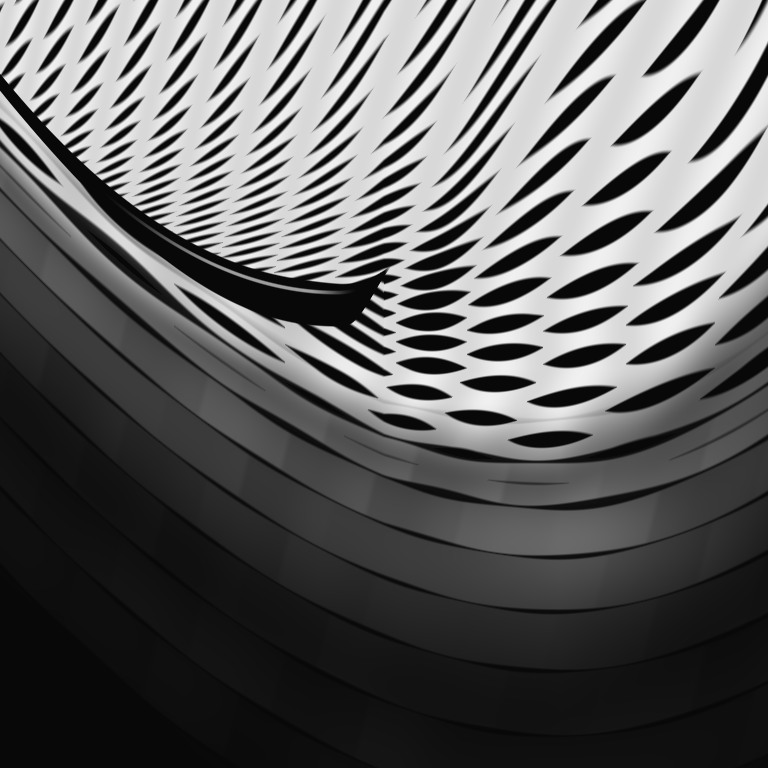
Write a Shadertoy shader that draws this pattern.

```glsl
// A woven metal canopy folding into a bowl: bright lattice above, dark bands below.
// A warped height gives the strip rows, a log scale of x gives the columns;
// lens shaped gaps sit on that staggered grid and a black fold cuts the sheet.
#define BOWL_X 0.73
#define ROW_DENSITY 11.8
#define ROW_PHASE 0.58
#define COLUMN_DENSITY 13.3
#define ARM_SLOPE 1.8
#define GAP_SIZE 0.26
#define SHEET_WHITE 0.94
#define BAND_GREY 0.35
#define SHADOW 0.03

float hash(vec2 p) {
    return fract(sin(dot(p, vec2(127.1, 311.7))) * 43758.5453);
}

// Height of the fold, measured downward from the top
float foldHeight(float x) {
    float d = x - 0.44;
    return 0.375 - (d > 0.0 ? 6.0 : 1.4) * d * d;
}

// Height each strip would have at the lowest point of the bowl
float bowlHeight(vec2 p, bool front) {
    float dx = p.x - BOWL_X;
    float right = smoothstep(0.56, 0.95, p.x);
    float turn = mix(0.325, 0.0, right);
    float width = mix(0.07, 0.22, right);
    if (front) turn -= 1.2 * max(0.0, 0.5 - p.x);
    float slope = (ARM_SLOPE - 0.3 * right) / (1.0 + exp((p.y - turn) / width));
    float arc = front ? dx : max(dx, -0.23);
    return p.y + slope * dx + 0.92 * arc * arc / (1.0 + 0.25 * abs(arc));
}

// Logarithmic rows below, evenly spaced rows above
float rowCoord(float b) {
    float low = max(b, 0.4);
    return ROW_DENSITY * (log(low + 0.078) + (b - low) / 0.58) + ROW_PHASE;
}

// Columns lean with the arms, and stretch along the front of the fold
float columnCoord(vec2 p, bool front) {
    float rise = max(0.42 - p.y, 0.0);
    float lean = mix(0.22, 0.42, smoothstep(0.3, 0.9, p.x));
    float x = p.x + 0.5 * max(p.y - 0.48, 0.0);
    if (front) x += 0.45 * max(0.5 - p.x, 0.0);
    else x -= lean * rise * rise / (rise + 0.06);
    return COLUMN_DENSITY * log(0.67 + x) + 0.24;
}

void mainImage(out vec4 fragColor, in vec2 fragCoord) {
    vec2 p = fragCoord / iResolution.xy;
    p.y = 1.0 - p.y;
    float pixel = 1.0 / iResolution.y;
    float depth = p.y - foldHeight(p.x);
    bool front = depth > 0.0 && p.x < 0.5;
    float b = bowlHeight(p, front);
    float row = rowCoord(b);
    float col = columnCoord(p, front);
    float soft = clamp(1.3 * fwidth(row), 0.001, 0.4);
    float bands = smoothstep(0.56, 0.65, b);
    float leftSide = 1.0 - smoothstep(0.38, 0.54, p.x);
    float nearFold = front ? leftSide * (1.0 - smoothstep(0.05, 0.13, depth)) : 0.0;

    // Light falling from the top into the bowl
    float lit = b + 0.35 * max(p.x - BOWL_X, 0.0);
    float tone = mix(SHEET_WHITE, BAND_GREY, smoothstep(0.52, 0.64, lit));
    tone *= 1.0 - 0.95 * smoothstep(0.64, 0.95, lit);
    tone += 0.05 * smoothstep(0.7, 0.95, lit) * (1.0 - smoothstep(1.0, 1.3, lit));
    tone = mix(tone, 0.86, nearFold);

    // Soft leaning panels of the lower bands
    float inBand = fract(row);
    float seam = (p.x + 0.25 * p.y) * 8.0 + 0.37 * floor(row);
    float place = fract(seam);
    float sheen = 0.85 + 0.3 * hash(vec2(floor(row), floor(seam)));
    sheen = mix(1.0, sheen, smoothstep(0.0, 0.08, place) * smoothstep(1.0, 0.4, place));
    tone *= mix(1.0, sheen * (0.8 + 0.3 * inBand), bands * (1.0 - nearFold));
    vec2 shine = (p - vec2(0.76, 0.70)) / vec2(0.13, 0.07);
    tone += 0.10 * exp(-dot(shine, shine)) * sheen;

    // Staggered lens gaps, shorter up on the steep arms
    float column = floor(col + 0.5);
    float across = col - column;
    float along = fract(row + 0.5 * column + 0.5) - 0.5;
    float reach = mix(0.33, 0.50, smoothstep(0.12, 0.42, p.y));
    float lens = 1.0 - across * across / (reach * reach);
    vec2 tip = (p - vec2(0.54, 0.38)) / vec2(0.10, 0.12);
    float gap = GAP_SIZE - 0.04 * (1.0 - smoothstep(0.0, 0.3, abs(p.x - 0.45)));
    gap += 0.22 * exp(-dot(tip, tip));
    gap *= (1.0 - bands) * (1.0 - 0.2 * smoothstep(0.45, 0.55, b));
    float hole = smoothstep(-soft, soft, gap * lens - abs(along));
    hole *= smoothstep(0.0, 0.05, gap);
    tone *= mix(0.95 + 0.05 * cos(6.2832 * across), 1.0, bands);

    // Crescents under the band edges, thicker beside the fold
    float edge = fract(row + 0.5) - 0.5;
    float swell = pow(cos(1.5708 * col), 2.0);
    float crescent = 0.035 + 0.08 * (1.0 - smoothstep(0.6, 0.75, b)) + 0.18 * nearFold;
    crescent *= 0.25 + 0.9 * swell;
    float line = smoothstep(-soft, soft, crescent - abs(edge));
    line *= smoothstep(0.53, 0.60, b) * 0.92;
    tone = mix(tone, SHADOW, max(hole, line));

    // Black fold with its thin bright rim
    float thick = 0.014 + 0.036 * smoothstep(0.0, 0.40, p.x);
    thick *= 1.0 - smoothstep(0.45, 0.515, p.x);
    float fold = smoothstep(-pixel, pixel, depth + 0.008 * leftSide)
               * smoothstep(-pixel, pixel, thick - depth);
    fold *= 1.0 - smoothstep(0.50, 0.51, p.x);
    tone = mix(tone, 0.02, fold);
    float rim = 1.0 - smoothstep(0.001, 0.001 + 2.0 * pixel, abs(depth - 0.006));
    tone += 0.6 * rim * smoothstep(0.12, 0.30, p.x) * (1.0 - smoothstep(0.40, 0.47, p.x));

    fragColor = vec4(vec3(clamp(tone, SHADOW, 1.0)), 1.0);
}
```
